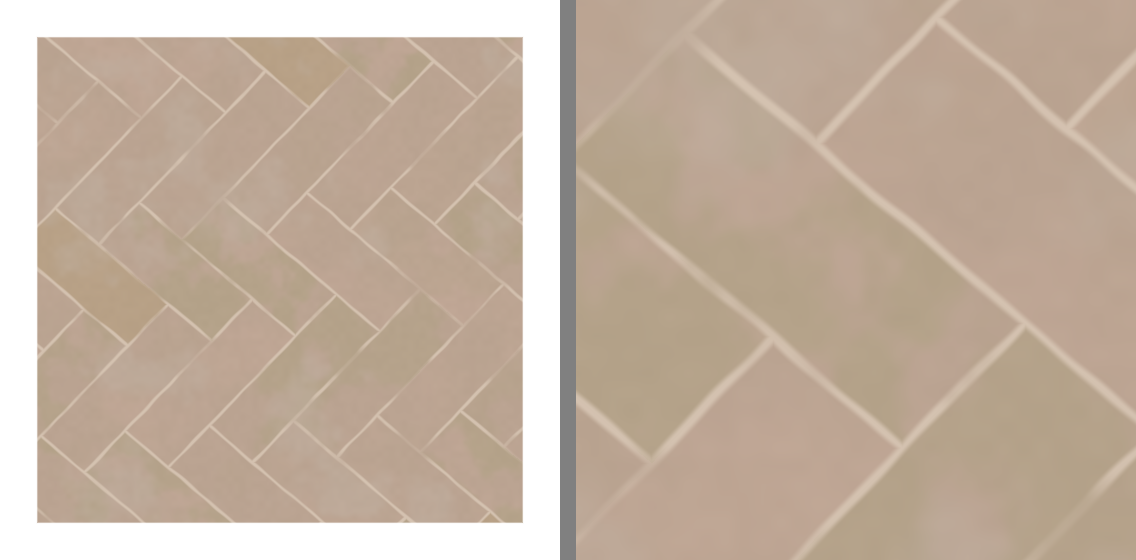
Left, the full canvas; right, a detail of the centre.
Reproduce this texture procedurally as a WebGL 1 fragment shader.

```glsl
precision highp float;
uniform vec2 u_resolution;

// Layout, in canvas units; brick lengths are in brick widths
const float MARGIN = 0.0665;
const vec2 ORIGIN = vec2(0.398, 0.647);
const vec2 DOWN_AXIS = vec2(0.0775, -0.0659);
const vec2 UP_AXIS = vec2(0.0724, 0.0749);
const float BRICK_WIDTH = 0.103;
const float UP_LENGTH = 3.136;
const float DOWN_LENGTH = 2.61;

// Joints
const float JOINT_HALF_WIDTH = 0.0029;
const float JOINT_SOFTNESS = 0.0021;
const float JOINT_WOBBLE = 0.0022;
const float JOINT_FAINTEST = 0.22;

// Colours
const vec3 PAPER = vec3(1.0);
const vec3 CLAY = vec3(0.73, 0.64, 0.57);
const vec3 ROSE = vec3(0.752, 0.652, 0.585);
const vec3 OLIVE = vec3(0.695, 0.632, 0.525);
const vec3 TAN = vec3(0.715, 0.625, 0.51);
const vec3 DUST = vec3(0.75, 0.685, 0.625);
const vec3 MORTAR = vec3(0.835, 0.765, 0.695);

float hash(vec2 p) {
  vec3 q = fract(vec3(p.xyx) * 0.1031);
  q += dot(q, q.yzx + 33.33);
  return fract((q.x + q.y) * q.z);
}

float noise(vec2 p) {
  vec2 i = floor(p);
  vec2 f = fract(p);
  f = f * f * (3.0 - 2.0 * f);
  return mix(mix(hash(i), hash(i + vec2(1.0, 0.0)), f.x),
             mix(hash(i + vec2(0.0, 1.0)), hash(i + 1.0), f.x), f.y);
}

float fbm(vec2 p) {
  float sum = 0.0;
  float amplitude = 0.533;
  for (int i = 0; i < 4; i++) {
    sum += amplitude * noise(p);
    p = p * 2.03 + 17.1;
    amplitude *= 0.5;
  }
  return sum;
}

float boxDistance(vec2 p, vec2 low, vec2 high) {
  vec2 q = max(low - p, p - high);
  return max(q.x, q.y);
}

// Nearest brick of the herringbone: x = signed distance, yz = brick id
vec3 herringbone(vec2 p) {
  float row = (p.x - p.y) / (UP_LENGTH + DOWN_LENGTH);
  vec2 base = floor(vec2(p.x - row * DOWN_LENGTH, row));
  vec3 nearest = vec3(10.0, 0.0, 0.0);
  for (int j = 0; j < 2; j++) {
    for (int i = 0; i < 3; i++) {
      vec2 cell = base + vec2(-float(i), float(j));
      vec2 q = p - cell.x - cell.y * vec2(DOWN_LENGTH, -UP_LENGTH);
      float up = boxDistance(q, vec2(0.0), vec2(1.0, UP_LENGTH));
      float down = boxDistance(q, vec2(1.0, 0.0), vec2(1.0 + DOWN_LENGTH, 1.0));
      if (up < nearest.x) nearest = vec3(up, cell + 50.0);
      if (down < nearest.x) nearest = vec3(down, cell + 150.0);
    }
  }
  return nearest;
}

// Canvas position in brick widths along the two brick directions
vec2 toBrickAxes(vec2 p) {
  float area = DOWN_AXIS.x * UP_AXIS.y - DOWN_AXIS.y * UP_AXIS.x;
  return vec2(p.x * UP_AXIS.y - p.y * UP_AXIS.x,
              DOWN_AXIS.x * p.y - DOWN_AXIS.y * p.x) / area;
}

vec3 brickColour(vec2 p, vec2 id) {
  float shade = hash(id);
  float patches = fbm(p * 13.0 + shade * 40.0);
  vec3 colour = mix(CLAY, ROSE, smoothstep(0.35, 0.7, patches) * hash(id + 7.3));
  float stain = smoothstep(0.38, 0.62, fbm(p * 15.0 + 60.0 + shade * 20.0));
  colour = mix(colour, OLIVE, stain * mix(0.08, 0.75, smoothstep(0.5, 0.85, shade)));
  colour = mix(colour, TAN, 0.75 * step(0.93, hash(id + 21.7)));
  colour = mix(colour, DUST, 0.5 * smoothstep(0.56, 0.76, fbm(p * 9.0 + 31.0)));
  return colour + 0.012 * (noise(p * 90.0) - 0.5);
}

void main() {
  vec2 p = gl_FragCoord.xy / u_resolution;
  float pixel = 1.0 / min(u_resolution.x, u_resolution.y);

  // Bricks, with slightly uneven edges
  vec2 wobble = vec2(noise(p * 34.0), noise(p * 34.0 + 80.0)) - 0.5;
  vec3 brick = herringbone(toBrickAxes(p + JOINT_WOBBLE * wobble - ORIGIN));
  vec3 colour = brickColour(p, brick.yz);

  // Mortar, worn away in places
  float inset = -brick.x * BRICK_WIDTH;
  float soft = max(JOINT_SOFTNESS, pixel);
  float halfWidth = JOINT_HALF_WIDTH * mix(0.65, 1.15, noise(p * 28.0 + 11.0));
  float joint = 1.0 - smoothstep(halfWidth - soft, halfWidth + soft, inset);
  float wear = smoothstep(0.26, 0.52, fbm(p * 11.0 + 5.0));
  colour = mix(colour, MORTAR, joint * mix(JOINT_FAINTEST, 0.95, wear));

  // Plain margin
  vec2 border = abs(p - 0.5) - (0.5 - MARGIN);
  float outside = smoothstep(-pixel, pixel, max(border.x, border.y));
  gl_FragColor = vec4(mix(colour, PAPER, outside), 1.0);
}
```
